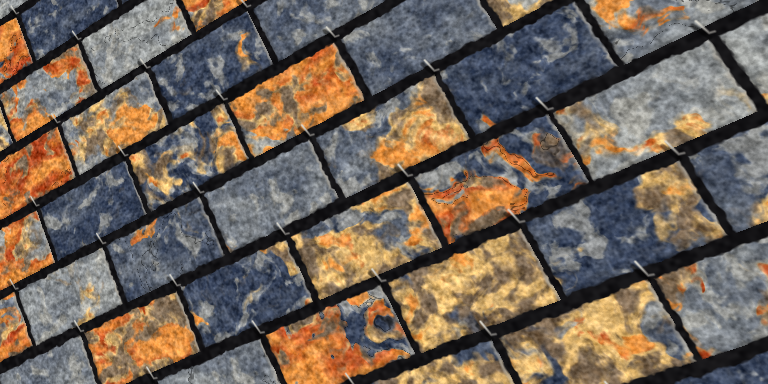
Give the GLSL for this texture, as a Shadertoy shader.

```glsl
// Weathered slate roof in slanting perspective: stained tiles, dark gaps and wire hooks.

float hash(vec2 p) {
    return fract(sin(dot(p, vec2(127.1, 311.7))) * 43758.5453);
}

float noise(vec2 p) {
    vec2 i = floor(p), f = fract(p);
    f *= f * (3.0 - 2.0 * f);
    return mix(mix(hash(i), hash(i + vec2(1, 0)), f.x),
               mix(hash(i + vec2(0, 1)), hash(i + vec2(1, 1)), f.x), f.y);
}

float fbm(vec2 p) {
    float sum = 0.0, amp = 0.53;
    for (int i = 0; i < 4; i++) {
        sum += amp * noise(p);
        p = mat2(1.6, 1.2, -1.2, 1.6) * p + 7.3;
        amp *= 0.5;
    }
    return sum;
}

float segment(vec2 p, vec2 a, vec2 b) {
    vec2 ab = b - a;
    return length(p - a - ab * clamp(dot(p - a, ab) / dot(ab, ab), 0.0, 1.0));
}

// Canvas point to roof plane: x counts tiles along a row, y counts rows downward
vec2 roofPlane(vec2 p) {
    vec2 q = vec2(p.x, 1.0 - p.y);
    mat2 axes = mat2(vec2(0.245, -0.174) + 0.06 * q, vec2(0.06, 0.1615) + 0.03 * q);
    return inverse(axes) * (q - vec2(0.651, 0.417));
}

// Stone surface: slate base, mineral stains, rust, relief and cracks
vec3 slate(vec2 p, vec2 id) {
    float tone = hash(id + 3.7), stain = hash(id + 11.2), iron = hash(id + 23.9);
    vec2 q = p + 40.0 * vec2(tone, stain);
    vec2 warp = vec2(fbm(q * 2.0), fbm(q * 2.0 + 19.0)) - 0.5;
    float patches = fbm(q * 1.8 + warp * 2.2);
    float specks = fbm(q * 5.0 + warp * 2.0 + 31.0);
    float veins = fbm(q * vec2(2.0, 3.5) + warp + 53.0);

    // Blue-black to pale grey slate, paler where it is scuffed
    float pale = smoothstep(0.25, 0.95, tone) + 0.9 * (veins - 0.5);
    vec3 col = mix(vec3(0.22, 0.26, 0.34), vec3(0.62, 0.63, 0.62), clamp(pale, 0.0, 1.0));
    col = mix(col, vec3(0.68, 0.67, 0.63), 0.65 * smoothstep(0.50, 0.66, specks + 0.2 * (stain - 0.5)));

    vec3 mineral = mix(vec3(0.50, 0.41, 0.31), vec3(0.92, 0.74, 0.44), smoothstep(0.34, 0.58, specks));
    float cover = smoothstep(0.46, 0.60, patches + mix(-0.28, 0.20, stain));
    col = mix(col, mineral, 0.9 * cover);
    float rust = smoothstep(0.46, 0.56, 0.5 * (specks + veins) + mix(-0.18, 0.15, iron));
    vec3 oxide = mix(vec3(0.66, 0.24, 0.11), vec3(0.88, 0.56, 0.26), smoothstep(0.3, 0.65, veins));
    col = mix(col, oxide, 0.95 * rust * smoothstep(0.2, 0.7, cover));

    // Rough cleavage lit from the upper right, with fine grit
    float relief = fbm(q * 6.0) - fbm(q * 6.0 + vec2(0.35, -0.35));
    col *= 0.66 + 0.72 * fbm(q * 16.0);
    col += 0.26 * relief + 0.14 * (noise(q * 34.0) - 0.5);
    float crack = smoothstep(0.012, 0.0, abs(patches - 0.5)) * step(0.75, iron);
    return col * (1.0 - 0.45 * crack);
}

void mainImage(out vec4 fragColor, in vec2 fragCoord) {
    vec2 roof = roofPlane(fragCoord / iResolution.y);
    float blur = 5.0 / iResolution.y;
    vec2 p = roof * vec2(1.8, 1.0);

    // Half-bond tiling
    float row = floor(roof.y) + 1.0;
    float shifted = roof.x + 0.5 * mod(row, 2.0);
    vec2 id = vec2(floor(shifted), row);
    vec2 cell = vec2(fract(shifted) * 1.8, fract(roof.y));

    // Chipped outline, slightly different on every tile
    vec2 chip = vec2(noise(p * 9.0), noise(p * 9.0 + 47.0)) - 0.5;
    chip += 0.6 * (vec2(noise(p * 26.0), noise(p * 26.0 + 13.0)) - 0.5);
    vec2 jitter = vec2(hash(id + 5.1), hash(id + 8.6)) - 0.5;
    vec2 local = cell + 0.035 * chip + 0.03 * jitter;
    local.y += 0.03 * (hash(id + 17.0) - 0.5) * (cell.x - 0.9);
    vec2 toLow = local - vec2(0.07, 0.135);
    vec2 toHigh = vec2(1.79, 0.995) - local;
    float inside = min(min(toLow.x, toLow.y), min(toHigh.x, toHigh.y));

    // Shadowed gap, then stone with a pale worn right edge
    vec3 col = vec3(0.04, 0.037, 0.045) + 0.07 * noise(p * 18.0);
    vec3 stone = slate(p, id);
    float rim = smoothstep(0.055, 0.015, toHigh.x) * (0.35 + 0.5 * noise(p * 12.0));
    stone = mix(stone, vec3(0.68, 0.66, 0.62), rim);
    stone *= 0.8 + 0.2 * smoothstep(0.0, 0.06, min(toHigh.y, toLow.x));
    col = mix(col, stone, smoothstep(-blur, blur, inside));

    // Wire hook at the middle of every lower edge
    float edge = round(roof.y);
    vec2 hook = vec2((fract(roof.x + 0.5 * mod(edge, 2.0)) - 0.5) * 1.8, roof.y - edge);
    float shade = segment(hook, vec2(-0.07, -0.06), vec2(0.0, 0.12));
    col *= 1.0 - 0.5 * smoothstep(0.04, 0.01, shade);
    float wire = min(segment(hook, vec2(-0.02, -0.09), vec2(0.02, 0.08)),
                     segment(hook, vec2(0.02, 0.08), vec2(0.07, 0.09)));
    vec3 steel = mix(vec3(0.85, 0.84, 0.80), vec3(0.42, 0.41, 0.40), smoothstep(-0.08, 0.12, hook.y));
    col = mix(col, steel, smoothstep(0.012 + blur, 0.012 - blur, wire));

    fragColor = vec4(clamp(col, 0.0, 1.0), 1.0);
}
```
